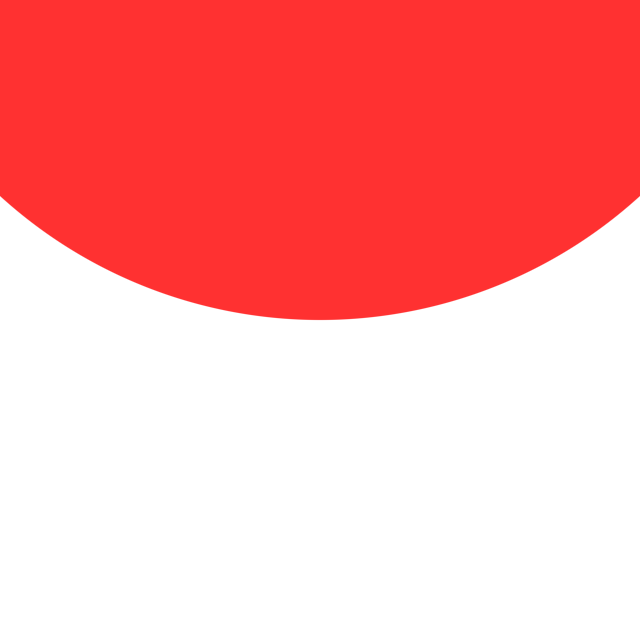
Give the GLSL for this background, as a Shadertoy shader.

```glsl
const vec3 WHITE = vec3(1.0);
const vec3 RED = vec3(1.0, 0.192, 0.192);

// Signed distance to a circle, negative inside
float circleDistance(vec2 point, vec2 center, float radius) {
    return length(point - center) - radius;
}

// Coverage of a shape, softened across one pixel
float coverage(float dist, float pixel) {
    return 1.0 - smoothstep(-0.75 * pixel, 0.75 * pixel, dist);
}

void mainImage(out vec4 fragColor, in vec2 fragCoord) {
    vec2 uv = fragCoord / iResolution.xy;
    float aspect = iResolution.x / iResolution.y;
    vec2 point = vec2((uv.x - 0.5) * aspect, uv.y);
    float pixel = 1.0 / iResolution.y;

    // Large disc whose lowest point rests at mid-height
    float radius = 0.742;
    float bottom = 0.5;
    float disc = circleDistance(point, vec2(0.0, bottom + radius), radius);

    vec3 color = mix(WHITE, RED, coverage(disc, pixel));
    fragColor = vec4(color, 1.0);
}
```
